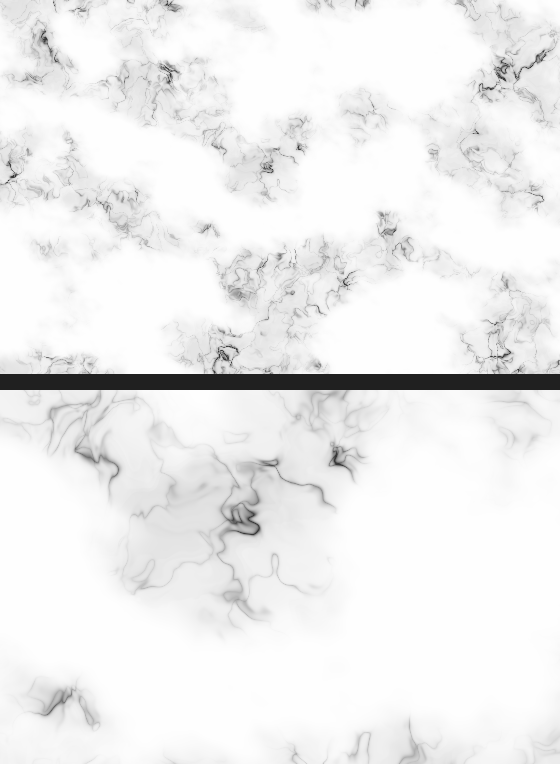
Top: the whole. Bottom: its middle third, enlarged.
Write a Shadertoy shader that draws this texture.

```glsl
// White marble with flaky grey clouds and thin, jagged dark veins.

#define CLUSTER_SCALE vec2(3.2, 4.3)  // cloud frequency along and across the drift
#define DRIFT_ANGLE -0.5              // direction in which clouds stretch
#define VEIN_SCALE 7.0                // frequency of the main veins
#define VEIN_WIDTH 0.034              // thickness of the main veins
#define HALO_WIDTH 0.14               // reach of the shade beside a vein
#define CLOUD_DEPTH 0.060             // darkness of the clouds
#define PATCH_DEPTH 0.050             // darkness of the flat flakes
#define HALO_DEPTH 0.085              // darkness beside the veins
#define VEIN_DEPTH 0.16               // darkness of ordinary veins
#define CLOT_DEPTH 0.46               // added darkness where veins gather
#define STONE_WHITE 0.997

float hash(vec2 p) {
    return fract(sin(dot(p, vec2(127.1, 311.7))) * 43758.5453);
}

// Dot product of a random unit gradient with the offset from its corner.
float cornerSlope(vec2 cell, vec2 corner, vec2 f) {
    float angle = 6.2832 * hash(cell + corner);
    return dot(vec2(cos(angle), sin(angle)), f - corner);
}

float gradientNoise(vec2 p) {
    vec2 cell = floor(p), f = p - cell;
    vec2 u = f * f * f * (f * (f * 6.0 - 15.0) + 10.0);
    vec2 e = vec2(0.0, 1.0);
    return mix(mix(cornerSlope(cell, e.xx, f), cornerSlope(cell, e.yx, f), u.x),
               mix(cornerSlope(cell, e.xy, f), cornerSlope(cell, e.yy, f), u.x), u.y);
}

// Rotated octaves, signed and centred on zero.
float fbm(vec2 p, int octaves, float gain) {
    float sum = 0.0, amplitude = 1.0;
    for (int i = 0; i < octaves; i++) {
        sum += amplitude * gradientNoise(p);
        p = mat2(1.6, 1.2, -1.2, 1.6) * p + vec2(17.3, 9.2);
        amplitude *= gain;
    }
    return sum;
}

// Flat flakes: a few tone steps with narrow smooth edges.
float terraces(float height) {
    float steps = 0.0;
    for (int i = 0; i < 4; i++) {
        float level = -0.24 + 0.16 * float(i);
        steps += 0.25 * smoothstep(level - 0.025, level + 0.025, height);
    }
    return steps;
}

void mainImage(out vec4 fragColor, in vec2 fragCoord) {
    vec2 p = fragCoord / iResolution.y;

    // Clusters that decide where the stone is clouded and veined
    float c = cos(DRIFT_ANGLE), s = sin(DRIFT_ANGLE);
    mat2 turn = mat2(c, -s, s, c);
    float cluster = fbm(turn * p * CLUSTER_SCALE + vec2(4.7, 12.4), 5, 0.5);

    // A drifting band through the middle of the slab
    vec2 band = turn * (p - vec2(0.72, 0.51));
    cluster += 0.24 * exp(-9.0 * band.x * band.x - 55.0 * band.y * band.y);
    float cloud = smoothstep(-0.20, 0.34, cluster);
    float veined = smoothstep(-0.03, 0.27, cluster);

    // Crooked veins lie where warped noise crosses zero
    vec2 warp = vec2(fbm(p * 7.0 + 31.0, 4, 0.6), fbm(p * 7.0 + 57.0, 4, 0.6));
    vec2 q = p + 0.045 * warp;
    float mainVein = abs(fbm(q * VEIN_SCALE + 83.0, 5, 0.55));
    float fineVein = abs(fbm(q * VEIN_SCALE * 1.7 + 119.0, 4, 0.55));
    float clot = smoothstep(0.02, 0.38, fbm(p * 8.0 + 145.0, 3, 0.5));

    float mainLine = exp(-mainVein / VEIN_WIDTH);
    float fineLine = exp(-fineVein / (VEIN_WIDTH * 1.1));
    float halo = exp(-mainVein / HALO_WIDTH) + 0.4 * exp(-fineVein / HALO_WIDTH);
    float flakes = terraces(fbm(q * 10.0 + 171.0, 4, 0.5));

    // Layered shade, from broad clouds to the dark cores
    float shade = CLOUD_DEPTH * cloud + PATCH_DEPTH * cloud * (flakes - 0.2);
    shade += HALO_DEPTH * veined * halo * (0.25 + clot);
    shade += (VEIN_DEPTH + CLOT_DEPTH * clot) * veined * (mainLine + 0.55 * fineLine);
    shade += 0.04 * cloud * mainLine;

    float tone = clamp(STONE_WHITE - shade, 0.22, 1.0);
    fragColor = vec4(vec3(tone), 1.0);
}
```
